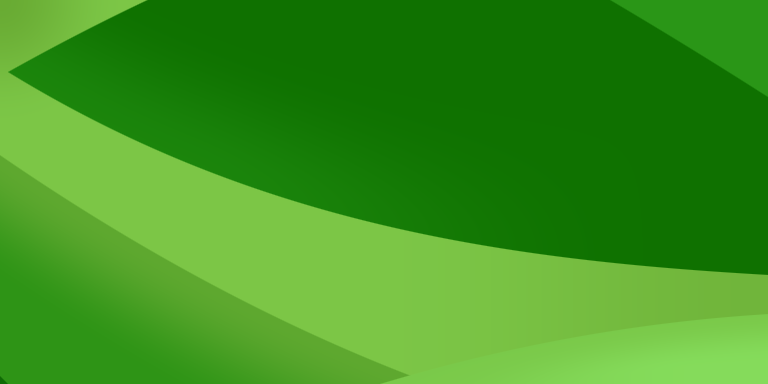
This background is drawn by a Shadertoy shader. Its source:

```glsl
// Layered green leaves: a dark blade crosses a pale band, with soft
// translucent leaves in the corners. Each outline is a low polynomial
// y = f(x), and each leaf is shaded by its depth behind that outline.

// Antialiased coverage, 1 where the signed distance is positive.
float cover(float d) {
    return clamp(d / fwidth(d) + 0.5, 0.0, 1.0);
}

void mainImage(out vec4 fragColor, in vec2 fragCoord) {
    // x runs 0..2, y runs 0..1 from the lower left
    vec2 p = fragCoord / iResolution.xy * vec2(2.0, 1.0);
    float u = 2.0 - p.x;

    // Pale band, dimmer at the right and in the upper left corner
    vec3 color = mix(vec3(0.485, 0.775, 0.275), vec3(0.44, 0.71, 0.23),
                     smoothstep(1.0, 2.0, p.x));
    color = mix(color, vec3(0.41, 0.67, 0.20),
                1.0 - smoothstep(0.0, 0.32, length(p - vec2(0.0, 1.0))));

    // Lower left leaf: olive at its rim, clear green inside
    float leftDepth = 0.596 - 0.688 * p.x + 0.141 * p.x * p.x - p.y;
    vec3 leftLeaf = mix(vec3(0.37, 0.66, 0.185), vec3(0.18, 0.58, 0.085),
                        smoothstep(0.0, 0.33, leftDepth));
    color = mix(color, leftLeaf, cover(leftDepth));
    color = mix(color, vec3(0.06, 0.42, 0.02), cover(0.021 - p.x - p.y));

    // Lower right leaf: brightest toward the right
    float rightDepth = 0.182 - 0.06 * u - 0.119 * u * u - p.y;
    float shine = smoothstep(0.0, 0.12, rightDepth) * smoothstep(1.0, 1.8, p.x);
    vec3 rightLeaf = mix(vec3(0.48, 0.79, 0.29), vec3(0.52, 0.86, 0.355), shine);
    color = mix(color, rightLeaf, cover(rightDepth));

    // Dark blade between two curves that meet at the left tip
    float lowerDepth = p.y - (0.284 + u * (0.0575 + u * (0.0366 + u * 0.035)));
    float tipX = p.x - 0.021;
    float upperDepth = 0.8125 + 0.56 * tipX - 0.12 * tipX * tipX - p.y;
    float glow = (1.0 - smoothstep(0.0, 0.36, lowerDepth))
               * (1.0 - smoothstep(0.5, 1.7, p.x));
    vec3 blade = mix(vec3(0.058, 0.445, 0.0), vec3(0.105, 0.52, 0.045), glow);
    color = mix(color, blade, cover(min(lowerDepth, upperDepth)));

    // Mid green leaf over the upper right corner
    float cornerX = p.x - 1.589;
    float cornerDepth = p.y - (1.0 - 0.59 * cornerX - 0.06 * cornerX * cornerX);
    color = mix(color, vec3(0.165, 0.59, 0.09), cover(cornerDepth));

    fragColor = vec4(color, 1.0);
}
```
